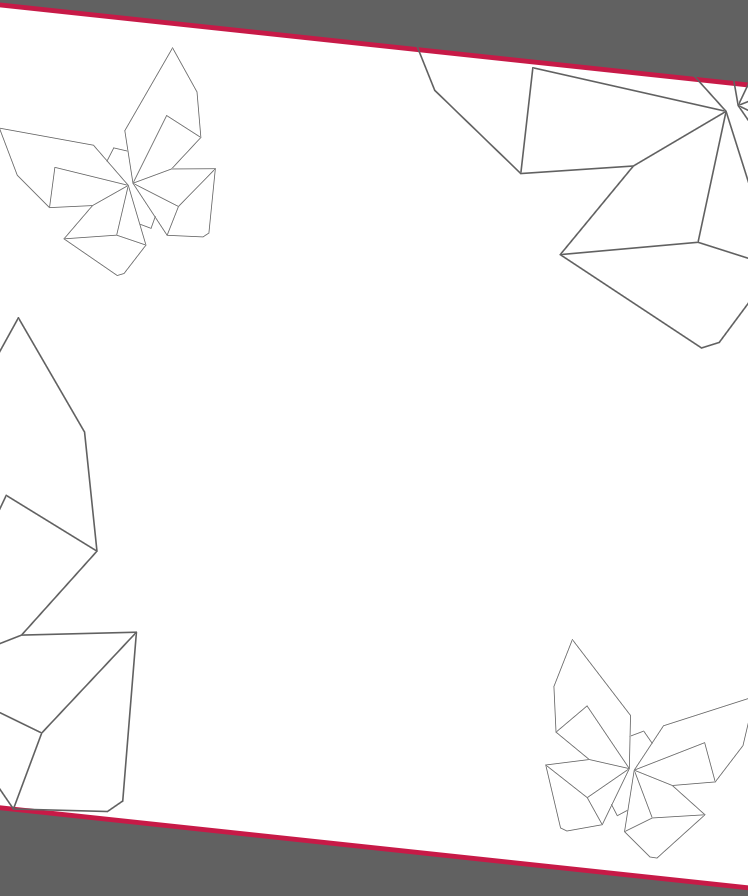
Write a WebGL 1 fragment shader that draws this background.

```glsl
precision highp float;
// White page with slanted grey bands, crimson edges and four outlined paper butterflies.

uniform vec2 u_resolution;

// Colours
const vec3 PAPER = vec3(1.0);
const vec3 GREY = vec3(0.38);
const vec3 CRIMSON = vec3(0.78, 0.10, 0.28);

// Bands: height of each crimson edge at the left side, slope, thickness
const float TOP_EDGE = 0.9945;
const float BOTTOM_EDGE = 0.0985;
const float BAND_SLOPE = -0.1070;
const float EDGE_WIDTH = 0.0054;

// Butterflies: size of a wing unit and stroke width, in canvas heights
const float SMALL_SIZE = 0.1302;
const float LARGE_SIZE = 0.3411;
const float SMALL_STROKE = 0.0009;
const float LARGE_STROKE = 0.0018;

// Right half of a butterfly, mirrored across its body axis
const vec2 HINGE = vec2(0.022, 0.0);
const vec2 SHOULDER = vec2(0.148, 0.438);
const vec2 WING_TIP = vec2(0.818, 0.910);
const vec2 OUTER_EDGE = vec2(0.849, 0.479);
const vec2 UPPER_CORNER = vec2(0.715, 0.111);
const vec2 UPPER_FOLD = vec2(0.528, 0.405);
const vec2 NOTCH = vec2(0.373, -0.028);
const vec2 LOWER_CORNER = vec2(0.715, -0.184);
const vec2 TAIL_OUTER = vec2(0.433, -0.661);
const vec2 TAIL_INNER = vec2(0.373, -0.670);
const vec2 LOWER_END = vec2(0.100, -0.528);
const vec2 LOWER_FOLD = vec2(0.292, -0.345);
const vec2 HEAD_SIDE = vec2(0.100, 0.266);
const vec2 HEAD_TOP = vec2(0.0, 0.344);
const vec2 ABDOMEN_SIDE = vec2(0.075, -0.340);
const vec2 ABDOMEN_END = vec2(0.0, -0.416);

float segment(vec2 p, vec2 a, vec2 b) {
  vec2 ab = b - a;
  return length(p - a - ab * clamp(dot(p - a, ab) / dot(ab, ab), 0.0, 1.0));
}

// Distance to a chain of three segments
float chain(vec2 p, vec2 a, vec2 b, vec2 c, vec2 d) {
  return min(segment(p, a, b), min(segment(p, b, c), segment(p, c, d)));
}

float butterflyDistance(vec2 p) {
  p.x = abs(p.x);
  // Upper wing
  float d = chain(p, HINGE, SHOULDER, WING_TIP, OUTER_EDGE);
  d = min(d, chain(p, OUTER_EDGE, UPPER_CORNER, NOTCH, HINGE));
  d = min(d, chain(p, HINGE, UPPER_FOLD, UPPER_CORNER, NOTCH));
  // Lower wing
  d = min(d, chain(p, NOTCH, LOWER_CORNER, TAIL_OUTER, TAIL_INNER));
  d = min(d, chain(p, TAIL_INNER, LOWER_END, HINGE, LOWER_FOLD));
  d = min(d, chain(p, LOWER_CORNER, LOWER_FOLD, LOWER_END, HINGE));
  // Body
  d = min(d, segment(p, HEAD_SIDE, HEAD_TOP));
  return min(d, segment(p, ABDOMEN_SIDE, ABDOMEN_END));
}

// Stroke coverage of one butterfly; thin strokes fade instead of vanishing
float butterfly(vec2 p, vec2 center, float tilt, float size, float stroke, float pixel) {
  float c = cos(tilt), s = sin(tilt);
  vec2 q = p - center;
  q = vec2(c * q.x + s * q.y, c * q.y - s * q.x) / size;
  float d = butterflyDistance(q) * size;
  return clamp(0.5 + (0.5 * stroke - d) / pixel, 0.0, min(1.0, stroke / pixel));
}

// Smooth mask of the positive side of a distance
float inside(float d, float pixel) {
  return clamp(0.5 + d / pixel, 0.0, 1.0);
}

void main() {
  float pixel = 1.0 / u_resolution.y;
  vec2 p = gl_FragCoord.xy * pixel;

  // Slanted bands with crimson edges
  float normalScale = inversesqrt(1.0 + BAND_SLOPE * BAND_SLOPE);
  float slant = p.y - BAND_SLOPE * p.x;
  float above = (slant - TOP_EDGE) * normalScale;
  float below = (BOTTOM_EDGE - slant) * normalScale;
  float outward = max(above, below);
  vec3 color = mix(PAPER, CRIMSON, inside(outward + 0.5 * EDGE_WIDTH, pixel));
  color = mix(color, GREY, inside(outward - 0.5 * EDGE_WIDTH, pixel));

  // Butterflies: two small, two large and cropped by the canvas
  float ink = butterfly(p, vec2(0.1458, 0.7943), 0.434, SMALL_SIZE, SMALL_STROKE, pixel);
  ink = max(ink, butterfly(p, vec2(0.7051, 0.1413), -0.303, SMALL_SIZE, SMALL_STROKE, pixel));
  ink = max(ink, butterfly(p, vec2(0.8171, 0.8790), 0.453, LARGE_SIZE, LARGE_STROKE, pixel));
  ink = max(ink, butterfly(p, vec2(-0.0945, 0.2441), 0.453, LARGE_SIZE, LARGE_STROKE, pixel));

  gl_FragColor = vec4(mix(color, GREY, ink), 1.0);
}
```
